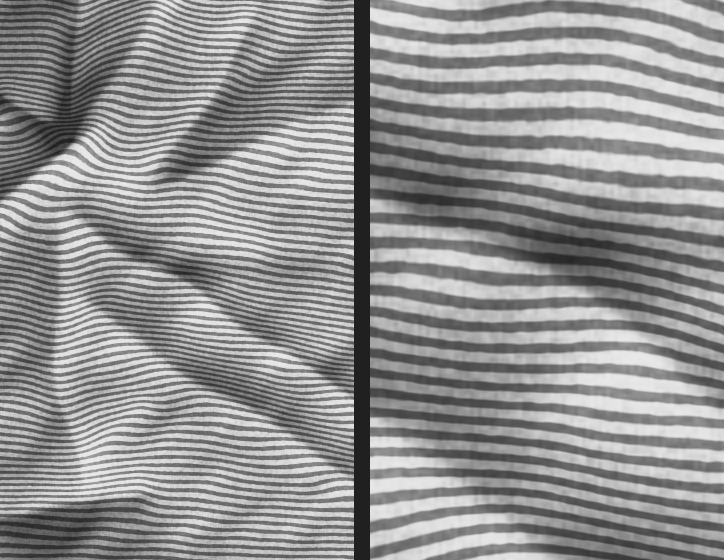
Left: the whole. Right: its middle third, enlarged.
Give the GLSL for this texture, as a Shadertoy shader.

```glsl
// Rumpled cotton sheet with fine horizontal stripes, in soft monochrome light.
// Every crease is a segment that both bends the stripes and shades its two sides;
// noise adds small wrinkles, uneven light and the heathered weave.

const float STRIPES = 73.0;        // stripe pairs over the canvas height
const float DARK_WIDTH = 0.47;     // dark part of one pair
const vec3 PALE_THREAD = vec3(0.78);
const vec3 DARK_THREAD = vec3(0.385);
const float FOLD_LIFT = 1.15;
const float FOLD_SHADE = 1.25;
const float POOL_SHADE = 1.35;
const float WRINKLE_LIFT = 0.013;
const float WRINKLE_SHADE = 0.75;
const float GRAIN = 0.15;
const float CREASE_SOFTNESS = 0.12;
const float DEEPEST_SHADE = 0.36;
const float WHITE_LEVEL = 0.92;    // highlights roll off towards this

// Crease ends (x0, y0, x1, y1), in canvas heights
const int FOLDS = 12;
const vec4 CREASE[FOLDS] = vec4[FOLDS](
    vec4(0.34, 0.69, 0.66, 0.84), vec4(0.46, 0.97, 0.29, 0.72),
    vec4(0.28, 0.98, 0.13, 0.76), vec4(0.14, 1.00, 0.12, 0.79),
    vec4(0.00, 0.64, 0.14, 0.75), vec4(0.00, 0.84, 0.10, 0.77),
    vec4(0.10, 0.68, 0.44, 0.57), vec4(0.13, 0.60, 0.66, 0.29),
    vec4(0.18, 0.46, 0.64, 0.15), vec4(0.10, 0.56, 0.13, 0.16),
    vec4(0.26, 0.28, 0.14, 0.17), vec4(0.00, 0.09, 0.24, 0.11));

// Form of each crease: width, stripe lift, ridge glow, contrast of its sides
const vec4 FORM[FOLDS] = vec4[FOLDS](
    vec4(0.060, 0.014, -0.05, -0.26), vec4(0.045, 0.012, 0.02, -0.18),
    vec4(0.055, 0.020, -0.06, 0.20), vec4(0.032, -0.014, -0.12, 0.14),
    vec4(0.045, 0.018, -0.04, -0.32), vec4(0.035, 0.016, -0.14, 0.18),
    vec4(0.055, 0.010, 0.20, 0.00), vec4(0.045, 0.014, -0.02, -0.27),
    vec4(0.052, 0.018, -0.02, -0.26), vec4(0.045, -0.013, 0.02, 0.18),
    vec4(0.035, 0.010, 0.20, 0.00), vec4(0.045, 0.014, -0.08, 0.32));

float hash(vec2 p) {
    vec3 q = fract(p.xyx * 0.1031);
    q += dot(q, q.yzx + 33.33);
    return fract((q.x + q.y) * q.z);
}

float noise(vec2 p) {
    vec2 i = floor(p), f = fract(p);
    f = f * f * (3.0 - 2.0 * f);
    return mix(mix(hash(i), hash(i + vec2(1, 0)), f.x),
               mix(hash(i + vec2(0, 1)), hash(i + vec2(1, 1)), f.x), f.y);
}

// Small wrinkles, drawn out along a rising diagonal
float wrinkles(vec2 p) {
    vec2 q = mat2(0.8, -0.6, 0.6, 0.8) * p;
    return 0.65 * noise(q * vec2(6.0, 14.0) + 3.0) + 0.35 * noise(q * vec2(13.0, 27.0) + 19.0);
}

// Soft bell of given radii around a centre
float bell(vec2 p, vec2 centre, vec2 radii) {
    vec2 d = (p - centre) / radii;
    return exp(-dot(d, d));
}

// Adds all creases: x = stripe lift, y = light
vec2 folds(vec2 p) {
    vec2 sum = vec2(0.0);
    for (int i = 0; i < FOLDS; i++) {
        vec2 a = CREASE[i].xy, along = CREASE[i].zw - a, rel = p - a;
        vec4 form = FORM[i];
        float t = clamp(dot(rel, along) / dot(along, along), 0.0, 1.0);
        float r = length(rel - along * t) / form.x;
        float side = dot(rel, normalize(vec2(-along.y, along.x))) / form.x;
        float turn = side / sqrt(side * side + CREASE_SOFTNESS * CREASE_SOFTNESS);
        sum += exp(-r * r) * vec2(form.y, form.z + form.w * turn);
    }
    return sum * vec2(FOLD_LIFT, FOLD_SHADE);
}

// Broad pools of light and shade
float pools(vec2 p) {
    return 0.24 * (noise(p * vec2(5.0, 7.0) + 7.0) - 0.5)
        + 0.16 * bell(p, vec2(0.52, 0.70), vec2(0.18, 0.09))
        + 0.16 * bell(p, vec2(0.50, 0.57), vec2(0.18, 0.03))
        + 0.18 * bell(p, vec2(0.20, 0.39), vec2(0.10, 0.06))
        - 0.16 * bell(p, vec2(0.45, 0.52), vec2(0.20, 0.025))
        - 0.24 * bell(p, vec2(0.03, 0.88), vec2(0.16, 0.18))
        - 0.34 * bell(p, vec2(0.10, 0.00), vec2(0.22, 0.07))
        - 0.14 * bell(p, vec2(0.00, 0.38), vec2(0.08, 0.16));
}

void mainImage(out vec4 fragColor, in vec2 fragCoord) {
    vec2 p = fragCoord / iResolution.y;

    // Bent creases
    vec2 sway = vec2(noise(p * 6.0), noise(p * 6.0 + 40.0)) - 0.5;
    vec2 fold = folds(p + 0.045 * sway);

    // Stripe course: overall slope, two swells, wrinkles
    float wrinkle = wrinkles(p);
    float tilt = -p.x * (0.03 + 0.07 * bell(p, vec2(p.x, 0.47), vec2(1.0, 0.20)));
    float swell = 0.030 * bell(p, vec2(0.34, 0.25), vec2(0.13, 0.18))
                + 0.022 * bell(p, vec2(0.30, 0.92), vec2(0.10, 0.14));
    float lift = fold.x + tilt + swell + WRINKLE_LIFT * (wrinkle - 0.5);
    float phase = (p.y - lift) * STRIPES;

    // Stripes with smooth, slightly fuzzy edges
    float fuzz = 0.07 * (noise(p * vec2(170.0, 260.0)) - 0.5);
    float fromCentre = abs(fract(phase) - 0.5) + fuzz;
    float soft = max(0.08, 0.7 * fwidth(phase));
    float dark = 1.0 - smoothstep(-soft, soft, fromCentre - 0.5 * DARK_WIDTH);

    float slope = wrinkle - wrinkles(p + vec2(0.016, -0.016));
    float light = 1.04 + fold.y + WRINKLE_SHADE * slope + POOL_SHADE * pools(p);
    light = max(light, DEEPEST_SHADE);

    // Woven threads, then a soft shoulder on the highlights
    float weave = noise(p * vec2(190.0, 420.0)) + noise(p * vec2(420.0, 190.0)) - 1.0;
    vec3 cloth = mix(PALE_THREAD, DARK_THREAD, dark) * (1.0 + GRAIN * weave) * light;
    cloth /= pow(1.0 + pow(cloth / WHITE_LEVEL, vec3(8.0)), vec3(0.125));
    fragColor = vec4(cloth, 1.0);
}
```
